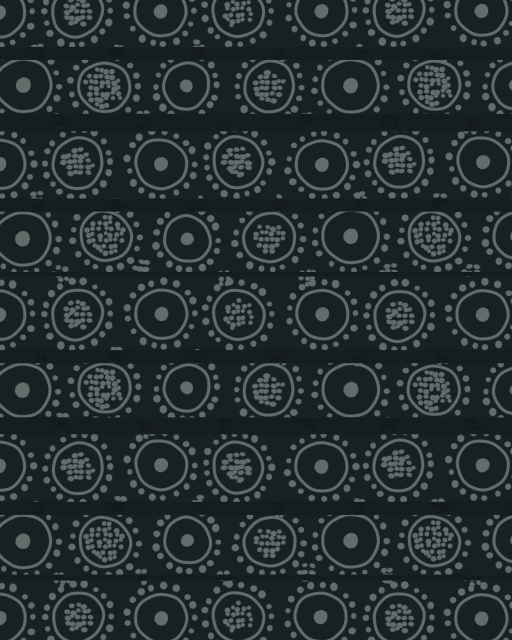
Write a WebGL 2 fragment shader that draws this pattern.

```glsl
#version 300 es
precision highp float;

uniform vec2 u_resolution;
out vec4 fragColor;

#define ROW_PAIRS 4.22
#define PITCH vec2(0.530, 0.542)
#define RING_RADIUS 0.164
#define RING_WIDTH 0.020
#define BEAD_GAP 0.055
#define BEAD_RADIUS 0.021
#define SEED_CELL 0.038
#define SEED_RADIUS 0.0165
#define GROUND vec3(0.090, 0.130, 0.133)
#define BAND vec3(0.082, 0.112, 0.116)
#define INK vec3(0.380, 0.425, 0.420)

const float TAU = 6.2831853;
const float BAND_SPLIT = 0.544;

float hash(vec2 p) {
  return fract(sin(dot(p, vec2(127.1, 311.7))) * 43758.5453);
}

vec2 hash2(vec2 p) {
  return vec2(hash(p), hash(p + 19.7));
}

// Hand-drawn outline: radius as a function of angle
float wobblyRadius(float angle, float radius, float seed) {
  return radius * (1.0 + 0.030 * sin(2.0 * angle + seed * TAU)
                       + 0.018 * sin(3.0 * angle + seed * 17.0)
                       + 0.008 * sin(7.0 * angle + seed * 31.0));
}

// Cellular dots whose centres lie within a disc
float seedCluster(vec2 p, float spread, float seed) {
  vec2 shift = vec2(seed * 37.0, seed * 53.0);
  vec2 home = floor(p / SEED_CELL + shift);
  float stretch = 1.0 + 0.45 * seed;
  float d = 1.0;
  for (int j = -1; j <= 1; j++) {
    for (int i = -1; i <= 1; i++) {
      vec2 cell = home + vec2(i, j);
      vec2 jitter = hash2(cell) - 0.5;
      vec2 centre = (cell + 0.5 + 0.55 * jitter - shift) * SEED_CELL;
      if (length(centre) > spread) continue;
      vec2 q = p - centre;
      float tilt = 0.9 * jitter.x;
      q = mat2(cos(tilt), -sin(tilt), sin(tilt), cos(tilt)) * q;
      float size = SEED_RADIUS * (0.95 + 0.35 * jitter.y);
      d = min(d, length(q * vec2(1.0 / stretch, 1.0)) - size);
    }
  }
  return d;
}

// Ring with beads outside and a disc or seeds inside
float medallion(vec2 p, float radius, float spread, bool seeded, float seed) {
  float angle = atan(p.y, p.x);
  float d = abs(length(p) - wobblyRadius(angle, radius, seed)) - 0.5 * RING_WIDTH;

  float count = 17.0 + floor(3.0 * seed);
  float stepAngle = TAU / count;
  float index = round(angle / stepAngle);
  vec2 jitter = hash2(vec2(mod(index, count), seed * 91.0)) - 0.5;
  float beadAngle = (index + 0.3 * jitter.x) * stepAngle;
  float beadOrbit = wobblyRadius(beadAngle, radius, seed) + BEAD_GAP + 0.012 * jitter.y;
  vec2 bead = beadOrbit * vec2(cos(beadAngle), sin(beadAngle));
  d = min(d, length((p - bead) * vec2(1.0, 1.0 + 0.25 * jitter.x))
             - BEAD_RADIUS * (1.0 + 0.4 * jitter.y));

  float core = seeded ? seedCluster(p, spread, seed)
                      : length(p) - wobblyRadius(angle, 0.28 * radius, seed + 0.4);
  return min(d, core);
}

void main() {
  float pixel = ROW_PAIRS / u_resolution.y;
  vec2 p = vec2(gl_FragCoord.x, u_resolution.y - gl_FragCoord.y) * pixel;
  p.y += 0.192;
  float pair = floor(p.y);
  float t = fract(p.y);

  // Alternate rows, shifted sideways
  bool lower = t > BAND_SPLIT;
  float row = lower ? 1.0 : 0.0;
  float pitch = lower ? PITCH.y : PITCH.x;
  float x = p.x - 0.15 * row;
  float column = round(x / pitch);
  bool seeded = mod(column, 2.0) > 0.5;
  float kind = mod(column, 4.0);
  float seed = hash(vec2(kind + 3.0, row * 7.0 + 0.1 * mod(pair, 2.0)));
  vec2 local = vec2(x - column * pitch, t - (lower ? 0.758 : 0.269));
  local -= vec2(0.012, 0.022) * (hash2(vec2(column, pair + row * 5.0)) - 0.5);
  if (seeded && !lower) local.x += 0.018;
  float radius = RING_RADIUS + row * 0.014 * cos(0.25 * TAU * column);
  float spread = (lower && kind < 1.5) ? 0.130 : 0.100;
  float d = medallion(local, radius, spread, seeded, seed);

  // Small knots of seeds, mostly hidden behind the bands
  bool middle = abs(t - BAND_SPLIT) < 0.25;
  float seam = middle ? pair + BAND_SPLIT : round(p.y);
  float knotPitch = middle ? PITCH.x : PITCH.y;
  float knotX = p.x - (middle ? 0.25 : 0.40);
  float knotColumn = round(knotX / knotPitch);
  float knotSeed = hash(vec2(knotColumn + 11.0, seam));
  vec2 knotPoint = vec2(knotX - knotColumn * knotPitch,
                        p.y - seam + (knotSeed - 0.4) * 0.07);
  float knot = seedCluster(knotPoint, 0.052, knotSeed);

  // Plain bands of uneven height cover the row seams
  float halfBand = middle ? 0.043 : 0.036 + 0.022 * cos(2.9 * (seam - 1.0));
  float band = smoothstep(0.6 * pixel, -0.6 * pixel, abs(p.y - seam) - halfBand);

  float ink = smoothstep(0.8 * pixel, -0.8 * pixel, min(d, knot));
  float ghost = smoothstep(pixel, -pixel, knot);
  vec3 cloth = mix(GROUND, INK, ink);
  vec3 cover = BAND * (1.0 - 0.12 * ghost);
  fragColor = vec4(mix(cloth, cover, band), 1.0);
}
```
